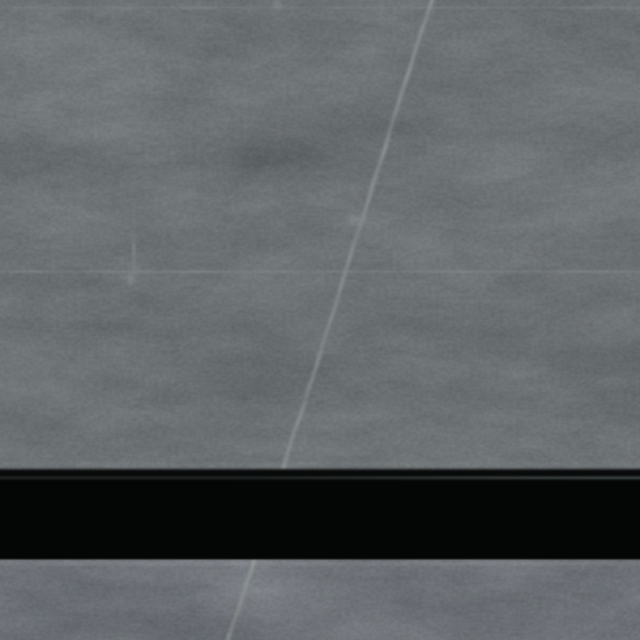
Give the GLSL for this texture, as a Shadertoy shader.

```glsl
const vec3 SLAB_COLOR = vec3(0.424, 0.443, 0.453);
const vec3 LOWER_TINT = vec3(0.006, 0.004, 0.016);
const vec3 BAND_COLOR = vec3(0.014, 0.020, 0.018);
const vec3 RIM_COLOR = vec3(0.20, 0.22, 0.22);
const vec3 SEAM_COLOR = vec3(0.56, 0.58, 0.58);
const float BAND_TOP = 0.268;
const float BAND_BOTTOM = 0.1255;
const float RIM_HEIGHT = 0.2535;
const float SEAM_BASE = 0.357;
const float SEAM_SLOPE = 0.318;
const float JOINT_HEIGHT = 0.5755;
const float UPPER_JOINT_HEIGHT = 0.988;
const float MOTTLE = 0.085;
const float STREAK = 0.045;
const float GRAIN = 0.028;

vec2 hashGradient(vec2 cell) {
    vec3 h = fract(cell.xyx * vec3(0.1031, 0.1030, 0.0973));
    h += dot(h, h.yzx + 33.33);
    float angle = 6.2832 * fract((h.x + h.y) * h.z);
    return vec2(cos(angle), sin(angle));
}

float gradientNoise(vec2 p) {
    vec2 i = floor(p), f = p - i;
    vec2 w = f * f * f * (f * (f * 6.0 - 15.0) + 10.0);
    vec2 e = vec2(0.0, 1.0);
    float a = dot(hashGradient(i), f);
    float b = dot(hashGradient(i + e.yx), f - e.yx);
    float c = dot(hashGradient(i + e.xy), f - e.xy);
    float d = dot(hashGradient(i + e.yy), f - e.yy);
    return mix(mix(a, b, w.x), mix(c, d, w.x), w.y);
}

float fbm(vec2 p) {
    float sum = 0.0, amplitude = 0.5;
    for (int i = 0; i < 5; i++) {
        sum += amplitude * gradientNoise(p);
        p = mat2(1.9, 0.3, -0.3, 1.9) * p + 17.3;
        amplitude *= 0.55;
    }
    return sum;
}

// Soft elliptical stain
float stain(vec2 p, vec2 center, vec2 radius) {
    vec2 q = (p - center) / radius;
    return exp(-dot(q, q));
}

// Soft line profile across a signed distance
float lineGlow(float distance, float width) {
    float q = distance / width;
    return exp(-q * q);
}

float stoneTone(vec2 p) {
    vec2 warp = 0.03 * vec2(fbm(p * 6.0), fbm(p * 6.0 + 40.0));
    vec2 q = p + warp;
    float tone = MOTTLE * fbm(q * vec2(4.0, 11.0) + 3.0);
    tone += STREAK * fbm(q * vec2(13.0, 42.0) + 21.0);
    tone += GRAIN * gradientNoise(p * vec2(150.0, 190.0));
    tone += GRAIN * 0.6 * gradientNoise(p * vec2(75.0, 110.0) + 9.0);

    // Dark clouds
    tone -= 0.050 * stain(q, vec2(0.43, 0.757), vec2(0.12, 0.038));
    tone -= 0.030 * stain(q, vec2(0.04, 0.740), vec2(0.09, 0.025));
    tone -= 0.030 * stain(q, vec2(0.81, 0.560), vec2(0.06, 0.020));
    tone -= 0.028 * stain(q, vec2(0.95, 0.420), vec2(0.14, 0.060));
    tone -= 0.026 * stain(q, vec2(0.75, 0.965), vec2(0.10, 0.025));
    tone -= 0.022 * stain(q, vec2(0.38, 0.430), vec2(0.14, 0.050));
    tone -= 0.025 * stain(q, vec2(0.10, 0.015), vec2(0.20, 0.030));

    // Pale patches and scuffs
    tone += 0.025 * stain(q, vec2(0.13, 0.850), vec2(0.18, 0.080));
    tone += 0.025 * stain(q, vec2(0.85, 0.690), vec2(0.15, 0.060));
    tone += 0.022 * stain(q, vec2(0.63, 0.540), vec2(0.07, 0.025));
    tone += 0.035 * stain(q, vec2(0.44, 0.075), vec2(0.09, 0.035));
    tone += 0.050 * stain(p, vec2(0.552, 0.658), vec2(0.010, 0.008));
    tone += 0.055 * stain(p, vec2(0.209, 0.608), vec2(0.004, 0.024));
    tone += 0.060 * stain(q, vec2(0.198, 0.565), vec2(0.009, 0.009));
    tone += 0.050 * stain(p, vec2(0.433, 0.992), vec2(0.008, 0.010));
    return tone;
}

void mainImage(out vec4 fragColor, in vec2 fragCoord) {
    vec2 p = fragCoord / iResolution.xy;

    // Stone slab
    vec3 color = SLAB_COLOR + stoneTone(p);
    color += LOWER_TINT * (1.0 - smoothstep(0.10, 0.30, p.y));

    // Diagonal seam with a slight wobble, and faint level joints
    float wobble = 0.0025 * gradientNoise(vec2(p.y * 16.0, 2.5));
    float seamDistance = p.x - SEAM_BASE - SEAM_SLOPE * p.y - wobble;
    float wear = 0.72 + 0.5 * gradientNoise(vec2(p.y * 28.0, 7.5));
    color = mix(color, SEAM_COLOR, 0.85 * wear * lineGlow(seamDistance, 0.0042));
    float jointWear = 0.25 + 0.22 * gradientNoise(vec2(p.x * 14.0, 4.5));
    float joints = lineGlow(p.y - JOINT_HEIGHT, 0.0026)
                 + 0.7 * lineGlow(p.y - UPPER_JOINT_HEIGHT, 0.0026);
    color = mix(color, SEAM_COLOR, jointWear * joints);

    // Light fringes and dark band
    color += 0.025 * lineGlow(p.y - BAND_TOP - 0.007, 0.004);
    color += 0.035 * lineGlow(p.y - BAND_BOTTOM + 0.006, 0.004);
    float band = smoothstep(BAND_BOTTOM - 0.002, BAND_BOTTOM + 0.003, p.y)
               * (1.0 - smoothstep(BAND_TOP - 0.005, BAND_TOP + 0.003, p.y));
    float rimStrength = mix(0.55, 1.0, smoothstep(0.35, 0.95, p.x));
    vec3 bandColor = mix(BAND_COLOR, RIM_COLOR, rimStrength * lineGlow(p.y - RIM_HEIGHT, 0.0032));
    bandColor += 0.035 * smoothstep(RIM_HEIGHT, BAND_TOP, p.y);
    color = mix(color, bandColor, band);

    fragColor = vec4(clamp(color, 0.0, 1.0), 1.0);
}
```
